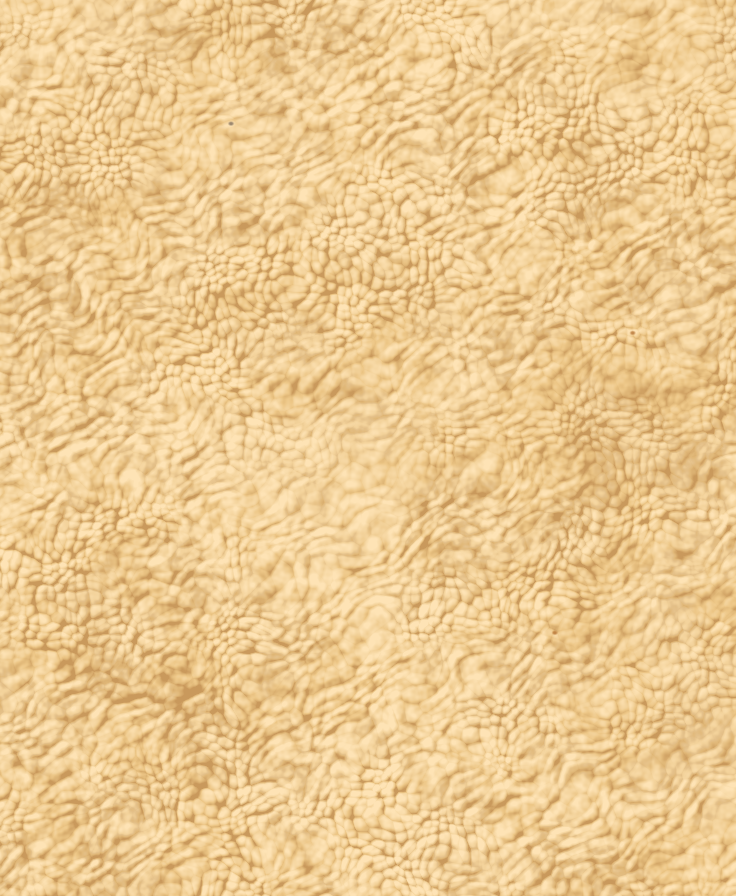
Give the GLSL for this texture, as a WebGL 2 fragment shader.

```glsl
#version 300 es
precision highp float;
// Cream sheepskin fleece: short combed tufts that break into pebbly curls.
// Warped gradient noise gives the tufts, rounded cells give the curls, and
// broad noise adds hollows; the summed tone runs through a warm colour ramp.

uniform vec2 u_resolution;
out vec4 fragColor;

vec2 hash2(vec2 cell) {
    uvec2 q = uvec2(ivec2(cell) + 32768) * uvec2(1597334673u, 3812015801u);
    uint n = (q.x ^ q.y) * 1597334673u;
    n = (n ^ (n >> 15)) * 2246822519u;
    n ^= n >> 13;
    return vec2(n & 65535u, n >> 16) / 65535.0;
}

float gradientDot(vec2 cell, vec2 f, vec2 corner) {
    float angle = 6.2832 * hash2(cell + corner).x;
    return dot(vec2(cos(angle), sin(angle)), f - corner);
}

// Gradient noise scaled to a spread of about one
float noise(vec2 p) {
    vec2 cell = floor(p), f = fract(p);
    vec2 w = f * f * f * (f * (f * 6.0 - 15.0) + 10.0);
    float low = mix(gradientDot(cell, f, vec2(0, 0)), gradientDot(cell, f, vec2(1, 0)), w.x);
    float high = mix(gradientDot(cell, f, vec2(0, 1)), gradientDot(cell, f, vec2(1, 1)), w.x);
    return 4.5 * mix(low, high, w.y);
}

// Rounded curls: bright domes with narrow dark gaps
float curls(vec2 p) {
    vec2 cell = floor(p), f = fract(p);
    float nearest = 4.0;
    for (int y = -1; y <= 1; y++) {
        for (int x = -1; x <= 1; x++) {
            vec2 corner = vec2(x, y);
            vec2 d = corner + 0.1 + 0.8 * hash2(cell + corner) - f;
            nearest = min(nearest, dot(d, d));
        }
    }
    return 1.3 - 6.0 * nearest;
}

// Height of the pile; curl blends combed tufts into pebbles
float pile(vec2 p, float curl) {
    vec2 bend = vec2(noise(p * 17.0), noise(p * 17.0 + 41.0));
    vec2 q = p + 0.0045 * bend;
    vec2 combed = mat2(0.83, -0.56, 0.56, 0.83) * q;
    float tufts = 0.6 * noise(combed * vec2(56.0, 88.0) + 17.0)
                + 0.7 * curls(combed * vec2(58.0, 86.0));
    float pebbles = curls(q * 92.0 + 9.0) + 0.35 * noise(q * 60.0);
    return mix(tufts, pebbles, curl);
}

float ramp(float from, float to, float tone) {
    return clamp((tone - from) / (to - from), 0.0, 1.0);
}

// Warm tan to pale cream
vec3 woolColour(float tone, float grey) {
    vec3 middle = mix(vec3(0.93, 0.78, 0.53), vec3(0.895, 0.755, 0.54), grey);
    vec3 c = mix(vec3(0.79, 0.60, 0.36), vec3(0.88, 0.72, 0.47), ramp(-2.6, -1.3, tone));
    c = mix(c, middle, ramp(-1.3, -0.5, tone));
    c = mix(c, vec3(0.95, 0.82, 0.60), ramp(-0.5, 0.2, tone));
    return mix(c, vec3(0.995, 0.89, 0.71), ramp(0.2, 1.8, tone));
}

void main() {
    vec2 p = gl_FragCoord.xy / u_resolution.y;
    vec2 drift = p + 0.015 * vec2(noise(p * 7.0), noise(p * 7.0 + 23.0));

    // Broad hollows, matted clumps and patches of curl
    float broad = noise(drift * 3.4 + 5.0);
    float clumps = noise(drift * vec2(13.0, 15.0) + 31.0);
    float lumps = noise(drift * 31.0 + 12.0);
    float curl = smoothstep(-0.6, 0.8, noise(drift * 6.5 + 57.0) + 0.4 * clumps);
    float smoothed = smoothstep(-0.2, 1.2, 0.6 * noise(drift * 3.2 + 71.0) + p.x + p.y - 0.8);

    // Pile lit from the upper left
    float height = pile(p, curl);
    float slope = height - pile(p + vec2(-0.0025, 0.003), curl);
    float relief = 0.6 * height + 0.45 * slope + 0.24 * noise(p * 150.0);

    float tone = 0.0 + 0.3 * broad + 0.2 * clumps + 0.28 * lumps - 0.22 * curl;
    tone += relief * mix(1.35, 0.9, smoothed);
    tone -= 0.4 * smoothstep(1.1, 2.1, -clumps - 0.3 * broad);
    float grey = smoothstep(-0.7, 0.7, noise(p * 11.0 + 83.0) + 0.5 * noise(p * 45.0 + 7.0));
    vec3 colour = woolColour(tone, grey);

    // Sparse specks of debris
    vec2 grid = p * 9.0, cell = floor(grid);
    vec2 place = hash2(cell + 200.0), kind = hash2(cell + 300.0);
    float reach = length((fract(grid) - 0.15 - 0.7 * place) * vec2(1.0, 1.3));
    float speck = step(0.93, kind.x) * (1.0 - smoothstep(0.008, 0.038, reach));
    vec3 debris = mix(vec3(0.70, 0.43, 0.18), vec3(0.48, 0.41, 0.34), step(0.5, kind.y));
    fragColor = vec4(mix(colour, debris, 0.75 * speck), 1.0);
}
```
